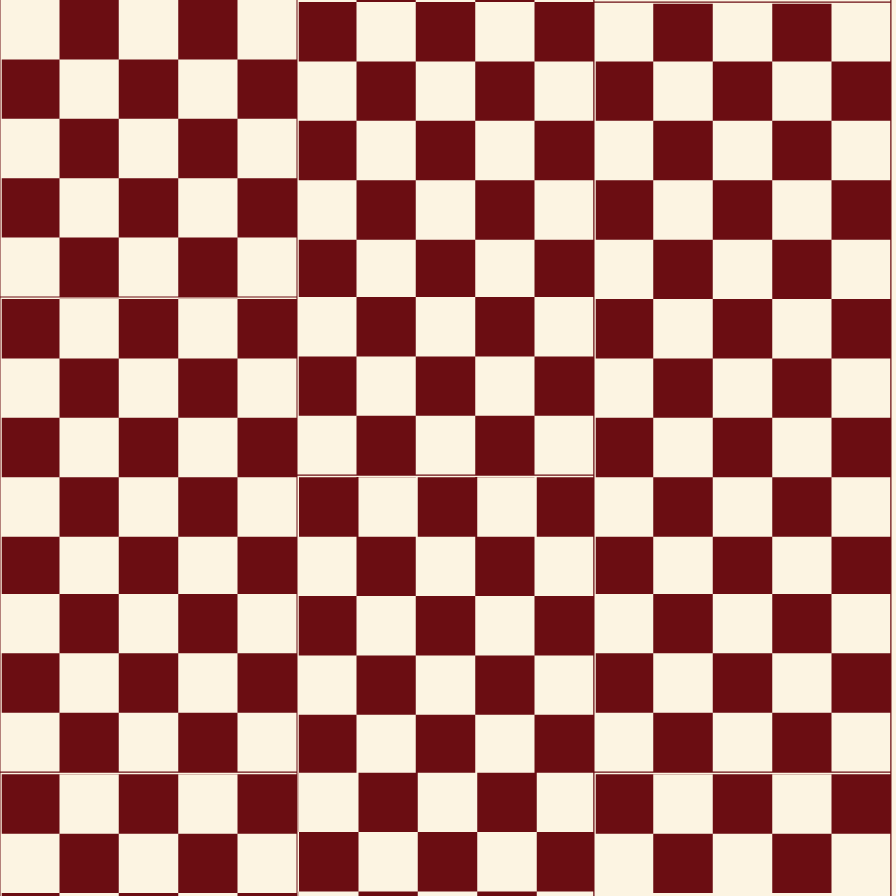
Reproduce this pattern procedurally as a three.js fragment shader.

```glsl
// Two-tone checkerboard laid as three vertical panels of five columns each.
// Blocks of rows slip slightly out of register, and hairline seams mark the
// joins. Hard-edged colours are averaged over each pixel's footprint.

#define CELLS 15.085      // squares across and down the canvas
#define PANEL 5.0         // columns per panel
#define SLIP 0.035        // slip of a block, in squares
#define HAIRLINE 0.02     // width of a seam line, in squares
#define SAMPLES 4         // samples per pixel side
#define CREAM vec3(0.99, 0.955, 0.885)
#define MAROON vec3(0.42, 0.05, 0.07)

varying vec2 vUv;

// Picks one component of v by its index.
float pick(vec4 v, float index) {
  return dot(v, 1.0 - step(0.5, abs(vec4(0.0, 1.0, 2.0, 3.0) - index)));
}

// Dark hairline followed by a pale one: x is dark, y is pale.
vec2 seam(float d) {
  float start = -0.5 * HAIRLINE;
  float middle = start + HAIRLINE;
  float dark = step(start, d) * (1.0 - step(middle, d));
  float pale = step(middle, d) * (1.0 - step(middle + HAIRLINE, d));
  return vec2(dark, pale);
}

// Colour at p, measured in squares from the upper left corner.
vec3 checker(vec2 p) {
  float panel = clamp(floor(p.x / PANEL), 0.0, 2.0);
  bool isMiddle = panel == 1.0;
  bool isRight = panel == 2.0;

  // Vertical slip of each block of rows
  float thirdBlock = isMiddle ? 8.0 : 10.0;
  float block = step(5.0, p.y) + step(thirdBlock, p.y) + step(13.0, p.y);
  vec4 slips = vec4(0.0, 1.0, 0.0, 1.0);
  if (isMiddle) slips = vec4(1.0, 0.0, 1.0, 0.25);
  if (isRight) slips = vec4(1.0, 1.0, 0.0, 1.0);
  float row = floor(p.y - SLIP * pick(slips, block));

  // Sideways slip of a few rows in the middle panel
  bool slipsSideways = isMiddle && (row == 8.0 || row >= 13.0);
  float column = floor(p.x - (slipsSideways ? SLIP : 0.0));
  vec3 colour = mix(CREAM, MAROON, mod(row + column, 2.0));

  // Bare margin around the right panel
  bool aboveOrBelow = isRight && (p.y < SLIP || p.y > 15.0 + SLIP);
  if (p.x > 3.0 * PANEL || aboveOrBelow) colour = CREAM;

  // Seams between panels, then between blocks
  float toPanelEdge = mod(p.x + 0.5 * PANEL, PANEL) - 0.5 * PANEL;
  vec2 joins = vec2(5.0, 13.0);
  if (isMiddle) joins = vec2(8.0);
  if (isRight) joins = vec2(SLIP, 13.0);
  vec2 line = seam(toPanelEdge);
  if (p.x < 3.0 * PANEL) {
    line = max(line, max(seam(p.y - joins.x), seam(p.y - joins.y)));
  }
  colour = mix(colour, CREAM, line.y);
  return mix(colour, MAROON, line.x);
}

void main() {
  vec2 p = vec2(vUv.x, 1.0 - vUv.y) * CELLS;
  vec2 footprint = fwidth(p);
  vec3 total = vec3(0.0);
  for (int j = 0; j < SAMPLES; j++) {
    for (int i = 0; i < SAMPLES; i++) {
      vec2 offset = (vec2(float(i), float(j)) + 0.5) / float(SAMPLES) - 0.5;
      total += checker(p + offset * footprint);
    }
  }
  gl_FragColor = vec4(total / float(SAMPLES * SAMPLES), 1.0);
}
```
